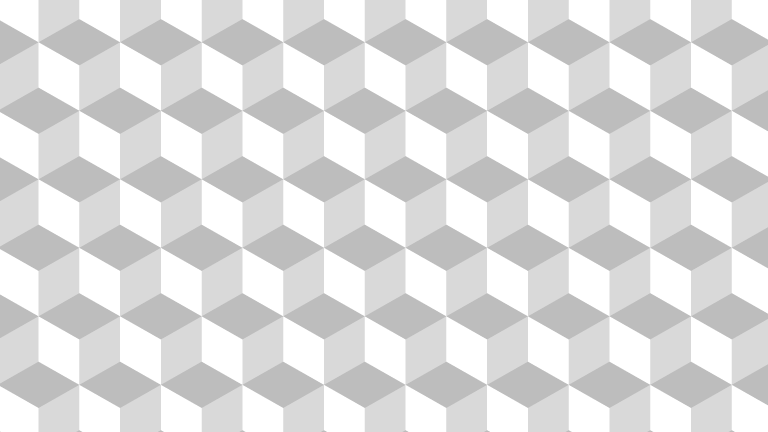
This pattern is drawn by a Shadertoy shader. Its source:

```glsl
// Lengths are fractions of the canvas height
const float HALF_WIDTH = 0.0944;       // half the width of one cube
const float ROW_STEP = 0.1586;         // vertical distance between cube rows
const float LID_RISE = 0.0536;         // half the height of a lid rhombus
const vec2 ANCHOR = vec2(0.750, 0.585); // centre of one lid
const vec3 LEFT_COLOR = vec3(1.0);
const vec3 RIGHT_COLOR = vec3(0.85);
const vec3 LID_COLOR = vec3(0.74);
const int SAMPLES = 4;                 // antialiasing samples per axis

// Closeness to the cube's vertical axis: 1 on the axis, 0 at its outer edge.
// Cubes alternate sides of a column from row to row.
float axisCloseness(float column, float row, float across, out bool rightHalf) {
    rightHalf = mod(column + row, 2.0) < 0.5;
    return rightHalf ? 1.0 - across : across;
}

vec3 cubeColor(vec2 p) {
    // Columns are half a cube wide; rows count downwards
    float column = floor(p.x / HALF_WIDTH);
    float across = fract(p.x / HALF_WIDTH);
    float row = floor((LID_RISE - p.y) / ROW_STEP);

    bool rightHalf;
    float closeness = axisCloseness(column, row, across, rightHalf);
    float height = p.y + row * ROW_STEP;

    // Above this cube's roofline the previous row shows
    if (height > LID_RISE * closeness) {
        row -= 1.0;
        closeness = axisCloseness(column, row, across, rightHalf);
        height = p.y + row * ROW_STEP;
    }

    if (height > -LID_RISE * closeness) return LID_COLOR;
    return rightHalf ? RIGHT_COLOR : LEFT_COLOR;
}

void mainImage(out vec4 fragColor, in vec2 fragCoord) {
    vec3 color = vec3(0.0);

    // Average a regular grid of samples inside the pixel
    for (int j = 0; j < SAMPLES; j++) {
        for (int i = 0; i < SAMPLES; i++) {
            vec2 offset = (vec2(i, j) + 0.5) / float(SAMPLES) - 0.5;
            color += cubeColor((fragCoord + offset) / iResolution.y - ANCHOR);
        }
    }

    fragColor = vec4(color / float(SAMPLES * SAMPLES), 1.0);
}
```
